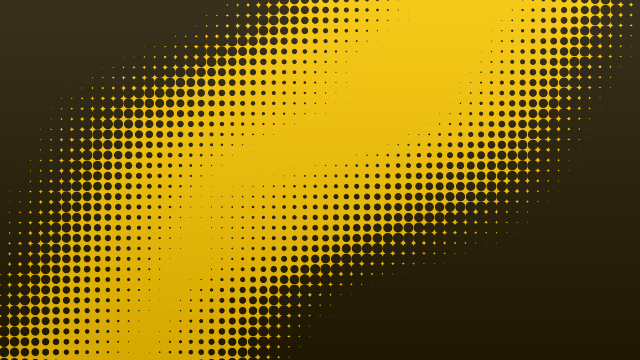
This background is drawn by a WebGL 1 fragment shader. Its source:

```glsl
precision highp float;

uniform vec2 u_resolution;

// Colours, top to bottom
const vec3 YELLOW_TOP = vec3(0.965, 0.790, 0.100);
const vec3 YELLOW_BOTTOM = vec3(0.840, 0.660, 0.000);
const vec3 DARK_TOP = vec3(0.220, 0.190, 0.110);
const vec3 DARK_BOTTOM = vec3(0.120, 0.090, 0.000);

// Dot grid, in canvas heights from the top left
const float PITCH = 0.0288;
const vec2 GRID_ORIGIN = vec2(0.0116, 0.0278);

// Dot radii, in grid pitches
const float TOUCHING = 0.5;
const float INNER_DROP = 0.47;
const float OUTER_RISE = 0.19;

// Band edges: start, slope, bend size
const vec3 LEFT_EDGE = vec3(0.776, 0.45, 0.336);
const vec3 RIGHT_EDGE = vec3(1.701, 0.55, 0.468);
const vec2 LEFT_BEND = vec2(0.023, 0.370);
const vec2 RIGHT_BEND = vec2(0.475, 0.833);

// Fade widths: base, swell size, swell centre, swell spread
const vec4 LEFT_OUTER = vec4(0.157, 0.088, 0.185, 0.127);
const vec4 LEFT_INNER = vec4(0.359, 0.208, 0.300, 0.104);
const vec4 RIGHT_OUTER = vec4(0.132, 0.185, 0.688, 0.116);
const vec4 RIGHT_INNER = vec4(0.278, 0.475, 0.549, 0.127);

// Horizontal place of a bending edge at depth y
float edgeX(vec3 edge, vec2 bend, float y) {
    return edge.x - edge.y * y - edge.z * smoothstep(bend.x, bend.y, y);
}

// Fade width that swells where the edge bends
float fadeWidth(vec4 fade, float y) {
    float d = (y - fade.z) / fade.w;
    return fade.x + fade.y * exp(-d * d);
}

// Dots shrink inside the band and merge outside it
float fadeRadius(float inward, float outerWidth, float innerWidth) {
    return TOUCHING - (inward > 0.0 ? INNER_DROP * inward / innerWidth
                                    : OUTER_RISE * inward / outerWidth);
}

float dotRadius(vec2 p) {
    float fromLeft = p.x - edgeX(LEFT_EDGE, LEFT_BEND, p.y);
    float fromRight = edgeX(RIGHT_EDGE, RIGHT_BEND, p.y) - p.x;
    float left = fadeRadius(fromLeft, fadeWidth(LEFT_OUTER, p.y), fadeWidth(LEFT_INNER, p.y));
    float right = fadeRadius(fromRight, fadeWidth(RIGHT_OUTER, p.y), fadeWidth(RIGHT_INNER, p.y));
    return PITCH * max(left, right);
}

// Signed distance to the union of the four surrounding dots
float halftone(vec2 p) {
    vec2 cell = floor((p - GRID_ORIGIN) / PITCH);
    float nearest = 1.0;
    for (int i = 0; i < 2; i++) {
        for (int j = 0; j < 2; j++) {
            vec2 centre = GRID_ORIGIN + PITCH * (cell + vec2(float(i), float(j)));
            nearest = min(nearest, distance(p, centre) - dotRadius(centre));
        }
    }
    return nearest;
}

void main() {
    float pixel = 1.0 / u_resolution.y;
    vec2 p = gl_FragCoord.xy * pixel;
    p.y = 1.0 - p.y;

    vec3 yellow = mix(YELLOW_TOP, YELLOW_BOTTOM, p.y);
    vec3 dark = mix(DARK_TOP, DARK_BOTTOM, p.y);
    float light = smoothstep(-0.6 * pixel, 0.6 * pixel, halftone(p));

    gl_FragColor = vec4(mix(dark, yellow, light), 1.0);
}
```
